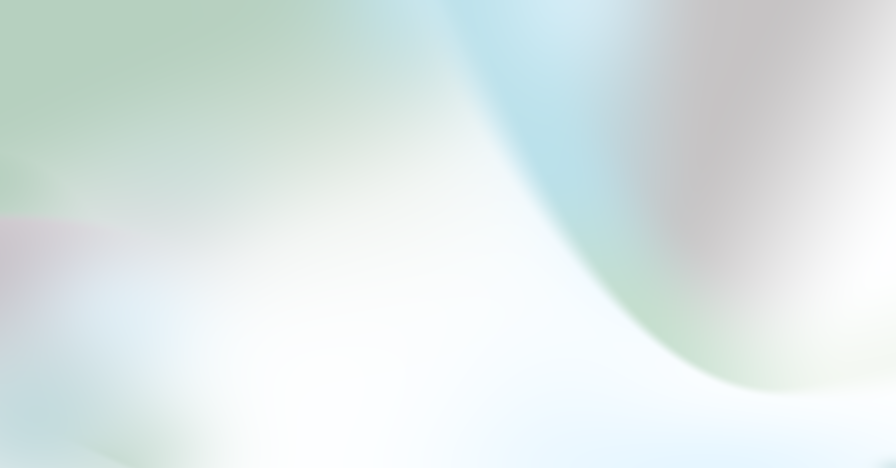
This background is drawn by a Shadertoy shader. Its source:

```glsl
// A pale, misty backdrop: a sage haze at the left, a white centre and a curved
// veil at the right that shades from aqua through sage to warm grey.
// The veil is bounded by a parabola; the rest is layered soft elliptical glows.

#define SAGE  vec3(0.715, 0.815, 0.750)
#define AQUA  vec3(0.730, 0.880, 0.918)
#define TEAL  vec3(0.730, 0.845, 0.855)
#define SKY   vec3(0.890, 0.960, 1.000)
#define ROSE  vec3(0.785, 0.755, 0.780)
#define GREY  vec3(0.775, 0.765, 0.768)
#define CREAM vec3(0.955, 0.972, 0.950)
#define STONE vec3(0.880, 0.905, 0.870)
#define WHITE vec3(0.995, 0.998, 1.000)
#define FOLD_LOW vec2(0.875, 0.16)
#define FOLD_SOFTNESS vec2(0.012, 0.060)

// Elliptical falloff, 1 at the centre
float glow(vec2 uv, vec2 centre, vec2 radius) {
    vec2 q = (uv - centre) / radius;
    return exp(-dot(q, q));
}

// Approximate signed distance to the fold, positive above it
float foldDistance(vec2 uv, float aspect) {
    float across = uv.x - FOLD_LOW.x;
    float bend = across < 0.0 ? 5.6 : 1.9;
    float height = FOLD_LOW.y + bend * across * across;
    float slope = 2.0 * bend * across / aspect;
    return (uv.y - height) / sqrt(1.0 + slope * slope);
}

// Open area to the left of and below the fold
vec3 hazeColor(vec2 uv, float fold) {
    // Wide stone tint that carries the haze into the white centre
    vec3 color = mix(WHITE, STONE, 0.75 * glow(uv, vec2(0.34, 0.78), vec2(0.21, 0.30)));

    // Diagonal sage haze, kept dense along the left border
    float diagonal = 0.473 - uv.y + 0.852 * uv.x;
    float haze = smoothstep(0.30, -0.30, diagonal);
    haze = max(haze, glow(uv, vec2(-0.02, 0.62), vec2(0.15, 0.24)));
    color = mix(color, SAGE, haze);
    color = mix(color, TEAL, 0.30 * glow(uv, vec2(0.20, 0.62), vec2(0.10, 0.14)));

    // Aqua light at the top and a thin sky halo beside the fold
    color = mix(color, AQUA, 0.80 * glow(uv, vec2(0.47, 1.04), vec2(0.10, 0.20)));
    float halo = exp(-abs(fold) / 0.08) * smoothstep(0.15, 0.45, uv.y);
    color = mix(color, SKY, 0.50 * halo);

    // Rose patch under the haze, with a firmer upper rim
    float rim = smoothstep(0.555, 0.522, uv.y + 1.5 * uv.x * uv.x);
    vec3 lower = mix(WHITE, ROSE, glow(uv, vec2(-0.02, 0.42), vec2(0.18, 0.30)));
    color = mix(color, lower, rim * (1.0 - smoothstep(0.06, 0.24, uv.x)));
    color = mix(color, ROSE, 0.30 * glow(uv, vec2(0.15, 0.48), vec2(0.12, 0.13)));

    // Cool lights in the lower left corner
    color = mix(color, SKY, 0.65 * glow(uv, vec2(0.13, 0.32), vec2(0.10, 0.15)));
    color = mix(color, TEAL, 0.80 * glow(uv, vec2(0.04, 0.10), vec2(0.13, 0.20)));
    color = mix(color, SAGE, 0.40 * glow(uv, vec2(0.16, 0.02), vec2(0.08, 0.12)));

    // Small crease running down to the bottom border
    float crease = uv.y + 0.85 * uv.x - 0.125;
    float creaseLight = smoothstep(-0.01, 0.01, crease) * exp(-max(crease, 0.0) / 0.05);
    color = mix(color, SAGE, 0.40 * creaseLight * glow(uv, vec2(0.13, 0.01), vec2(0.05, 0.07)));

    // Blue light along the bottom
    color = mix(color, SKY, 0.90 * glow(uv, vec2(0.80, -0.01), vec2(0.22, 0.12)));
    color = mix(color, SKY, 0.45 * glow(uv, vec2(0.63, 0.06), vec2(0.14, 0.26)));
    return mix(color, TEAL, 0.50 * glow(uv, vec2(1.0, 0.0), vec2(0.02, 0.02)));
}

// Veil above and to the right of the fold
vec3 veilColor(vec2 uv, float fold) {
    // Coloured rim follows the fold down to a cream tip
    vec3 rim = mix(AQUA, SAGE + 0.055, smoothstep(0.66, 0.30, uv.y));
    rim = mix(rim, CREAM, smoothstep(0.70, 0.95, uv.x));

    // Grey body fades to white past a leaning line
    float lean = uv.x - 1.02 + 0.26 * (1.0 - uv.y);
    vec3 body = mix(GREY, WHITE, smoothstep(-0.16, 0.12, lean));

    float depth = smoothstep(0.60, 0.80, uv.x) * smoothstep(0.01, 0.25, fold);
    vec3 color = mix(rim, body, depth);
    return mix(color, SKY, 0.60 * glow(uv, vec2(0.645, 1.03), vec2(0.09, 0.20)));
}

void mainImage(out vec4 fragColor, in vec2 fragCoord) {
    vec2 uv = fragCoord / iResolution.xy;
    float fold = foldDistance(uv, iResolution.x / iResolution.y);

    // The fold is crisp at the bottom and blurred at the top and at the tip
    float softness = mix(FOLD_SOFTNESS.x, FOLD_SOFTNESS.y, smoothstep(0.15, 1.0, uv.y));
    softness += 0.03 * smoothstep(0.85, 1.0, uv.x);
    float veil = smoothstep(-softness, softness, fold);
    vec3 color = mix(hazeColor(uv, fold), veilColor(uv, fold), veil);
    fragColor = vec4(color, 1.0);
}
```
